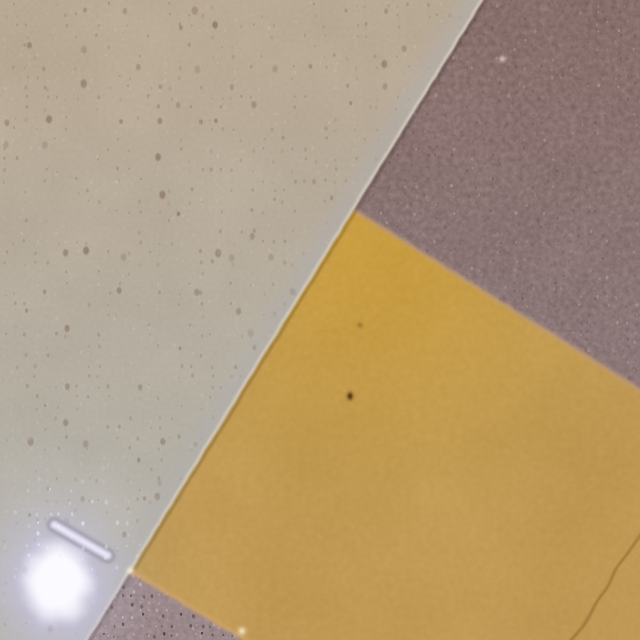
Reproduce this texture procedurally as a Shadertoy shader.

```glsl
vec2 hash2(vec2 p) {
    vec3 q = fract(p.xyx * vec3(0.1031, 0.1030, 0.0973));
    q += dot(q, q.yzx + 33.33);
    return fract((q.xx + q.yz) * q.zy);
}

float cornerSlope(vec2 cell, vec2 offset) {
    return dot(hash2(cell) * 2.0 - 1.0, offset);
}

float gradientNoise(vec2 p) {
    vec2 i = floor(p), f = fract(p);
    vec2 u = f * f * f * (f * (f * 6.0 - 15.0) + 10.0);
    vec2 e = vec2(1.0, 0.0);
    float low = mix(cornerSlope(i, f), cornerSlope(i + e, f - e), u.x);
    float high = mix(cornerSlope(i + e.yx, f - e.yx), cornerSlope(i + 1.0, f - 1.0), u.x);
    return mix(low, high, u.y);
}

float fbm(vec2 p, int octaves) {
    float sum = 0.0, gain = 1.0;
    for (int i = 0; i < octaves; i++) {
        sum += gain * gradientNoise(p);
        p = mat2(1.6, 1.2, -1.2, 1.6) * p + 7.3;
        gain *= 0.55;
    }
    return sum;
}

// Signed distance to the line a-b, positive on its right side
float lineSide(vec2 p, vec2 a, vec2 b) {
    vec2 d = normalize(b - a);
    return dot(p - a, vec2(d.y, -d.x));
}

float segment(vec2 p, vec2 a, vec2 b) {
    vec2 d = b - a;
    return length(p - a - d * clamp(dot(p - a, d) / dot(d, d), 0.0, 1.0));
}

float fill(float dist, float soft) {
    return smoothstep(-soft, soft, dist);
}

float glow(float dist, float radius) {
    return exp(-dist * dist / (radius * radius));
}

// Jittered soft dots, one per occupied cell
float speckles(vec2 p, float cells, float density, float seed) {
    vec2 q = p * cells, id = floor(q);
    vec2 jitter = hash2(id + seed), kind = hash2(id + seed + 57.0);
    vec2 d = fract(q) - mix(vec2(0.3), vec2(0.7), jitter);
    float radius = mix(0.12, 0.27, kind.y);
    return step(kind.x, density) * (1.0 - smoothstep(radius * 0.4, radius, length(d * vec2(1.15, 0.85))))
        * mix(0.4, 1.0, jitter.y);
}

vec3 creamTile(vec2 p) {
    vec3 c = mix(vec3(0.705, 0.685, 0.64), vec3(0.725, 0.665, 0.585), smoothstep(0.2, 1.0, p.y));
    c += 0.022 * fbm(p * 7.0, 3) + 0.018 * gradientNoise(p * 150.0);
    c = mix(c, vec3(0.55, 0.46, 0.39), 0.42 * speckles(p, 62.0, 0.28, 3.0));
    c = mix(c, vec3(0.47, 0.37, 0.31), 0.55 * speckles(p, 34.0, 0.12, 19.0));
    return mix(c, vec3(0.83, 0.79, 0.72), 0.3 * speckles(p, 75.0, 0.18, 41.0));
}

vec3 purpleTile(vec2 p) {
    vec3 c = mix(vec3(0.545, 0.465, 0.465), vec3(0.535, 0.44, 0.425), smoothstep(0.45, 1.0, p.y));
    c += 0.02 * fbm(p * 9.0, 2) + 0.07 * fbm(p * 110.0, 2);
    c = mix(c, vec3(0.37, 0.29, 0.29), 0.4 * speckles(p, 80.0, 0.35, 5.0));
    return mix(c, vec3(0.75, 0.67, 0.66), 0.45 * speckles(p, 70.0, 0.2, 23.0));
}

vec3 yellowTile(vec2 p) {
    float saturated = glow(length(p - vec2(0.58, 0.63)), 0.28);
    vec3 c = mix(vec3(0.752, 0.603, 0.335), vec3(0.785, 0.615, 0.255), saturated);
    c += 0.025 * fbm(p * 5.0, 3) + 0.02 * fbm(p * 90.0, 2);
    // Fine crack and dark pits
    float wobble = 0.008 * gradientNoise(p * 22.0);
    float crack = segment(p + vec2(wobble, 0.0), vec2(0.895, 0.0), vec2(1.01, 0.18));
    c = mix(c, vec3(0.52, 0.38, 0.16), 0.5 * glow(crack, 0.0028));
    c = mix(c, vec3(0.27, 0.17, 0.05), 0.9 * glow(length((p - vec2(0.547, 0.381)) * vec2(1.2, 0.9)), 0.0055));
    return mix(c, vec3(0.5, 0.34, 0.12), 0.5 * glow(length(p - vec2(0.5625, 0.492)), 0.0045));
}

void mainImage(out vec4 fragColor, in vec2 fragCoord) {
    vec2 p = fragCoord / iResolution.xy;
    float soft = max(0.0022, 0.8 / iResolution.y);
    vec2 topCorner = vec2(0.553, 0.672), lowCorner = vec2(0.204, 0.108);

    // Tile borders, slightly uneven
    float ripple = 0.0016 * gradientNoise(p * 45.0);
    float mainEdge = lineSide(p, lowCorner, vec2(0.755, 1.0)) + ripple;
    float upperEdge = lineSide(p, topCorner, vec2(1.0, 0.391)) + ripple;
    float lowerEdge = lineSide(p, lowCorner, vec2(0.384, 0.0)) + ripple;
    float right = fill(mainEdge, soft);

    vec3 lowerTile = purpleTile(p) + vec3(0.06, 0.065, 0.075);
    lowerTile = mix(lowerTile, vec3(0.24, 0.15, 0.15), 0.8 * speckles(p, 65.0, 0.5, 71.0));
    lowerTile = mix(lowerTile, vec3(0.85, 0.8, 0.82), 0.6 * speckles(p, 75.0, 0.35, 83.0));
    vec3 tiles = mix(purpleTile(p), yellowTile(p), fill(upperEdge, soft * 1.4));
    tiles = mix(tiles, lowerTile, fill(lowerEdge, soft * 1.4));

    // Pale joints
    tiles = mix(tiles, vec3(0.74, 0.60, 0.47), 0.65 * glow(upperEdge, 0.0045));
    tiles = mix(tiles, vec3(0.82, 0.64, 0.40), 0.7 * glow(lowerEdge, 0.0045));
    vec3 cream = mix(creamTile(p), vec3(0.69, 0.68, 0.68), 0.5 * glow(mainEdge + 0.01, 0.022));
    vec3 c = mix(cream, tiles, right);
    c = mix(c, vec3(0.83, 0.80, 0.74), 0.75 * glow(mainEdge + 0.0025, 0.0028));
    c *= 1.0 - 0.16 * glow(mainEdge - 0.004, 0.003);

    // Reflected lamp: halo, core, streak and glints
    vec2 lamp = p - vec2(0.09, 0.09);
    float lampDist = length(lamp * vec2(1.0, 0.87)) + 0.008 * gradientNoise(p * 38.0);
    float onCream = mix(1.0, 0.35, right);
    c = mix(c, vec3(0.77, 0.77, 0.81), 0.6 * onCream * glow(lampDist, 0.13));
    c = mix(c, vec3(0.80, 0.79, 0.97), 0.75 * onCream * glow(lampDist, 0.075));
    c = mix(c, vec3(0.98, 0.98, 1.0), 1.0 - smoothstep(0.03, 0.068, lampDist));
    float streak = segment(p, vec2(0.085, 0.18), vec2(0.168, 0.132));
    c = mix(c, vec3(0.55, 0.53, 0.60), 0.5 * glow(streak - 0.009, 0.004));
    c = mix(c, vec3(0.93, 0.92, 1.0), 0.9 * glow(streak, 0.0055));
    float sparkle = speckles(p, 58.0, 0.4, 97.0) * glow(length(p - vec2(0.11, 0.16)), 0.09);
    c = mix(c, vec3(0.95, 0.95, 1.0), 0.8 * sparkle * onCream);
    float glint = glow(length(p - lowCorner), 0.006) + glow(length(p - vec2(0.378, 0.014)), 0.006);
    c = mix(c, vec3(0.98, 0.93, 0.82), 0.8 * min(glint, 1.0));
    c = mix(c, vec3(0.85, 0.79, 0.77), 0.8 * glow(length(p - vec2(0.785, 0.908)), 0.005));

    fragColor = vec4(clamp(c, 0.0, 1.0), 1.0);
}
```
